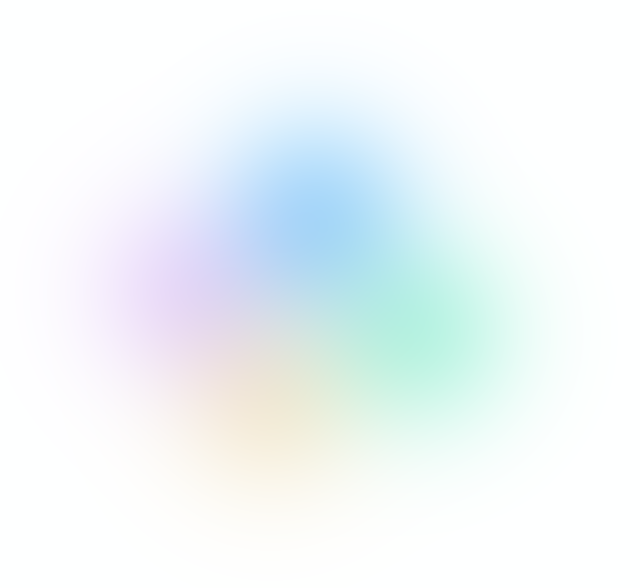
Write a WebGL 2 fragment shader that draws this background.

```glsl
#version 300 es
precision highp float;

uniform vec2 u_resolution;
out vec4 outColor;

// Glow centres, measured from the middle in canvas heights
#define BLUE_POS vec2(-0.006, 0.134)
#define MINT_POS vec2(0.167, -0.067)
#define LILAC_POS vec2(-0.226, 0.006)
#define CREAM_POS vec2(-0.084, -0.179)

// Light absorbed per channel at each glow centre
#define BLUE_INK vec3(0.400, 0.160, 0.015)
#define MINT_INK vec3(0.305, 0.040, 0.115)
#define LILAC_INK vec3(0.075, 0.150, 0.015)
#define CREAM_INK vec3(0.030, 0.072, 0.170)

#define SPREAD 0.115
#define PAPER vec3(0.998, 1.0, 1.0)

// Soft round falloff, 1 at the centre
float glow(vec2 p, vec2 center) {
    vec2 d = (p - center) / SPREAD;
    return exp(-0.5 * dot(d, d));
}

void main() {
    vec2 p = (gl_FragCoord.xy - 0.5 * u_resolution) / u_resolution.y;

    // Overlapping inks add their absorption
    vec3 ink = BLUE_INK * glow(p, BLUE_POS)
             + MINT_INK * glow(p, MINT_POS)
             + LILAC_INK * glow(p, LILAC_POS)
             + CREAM_INK * glow(p, CREAM_POS);

    outColor = vec4(PAPER * exp(-ink), 1.0);
}
```
